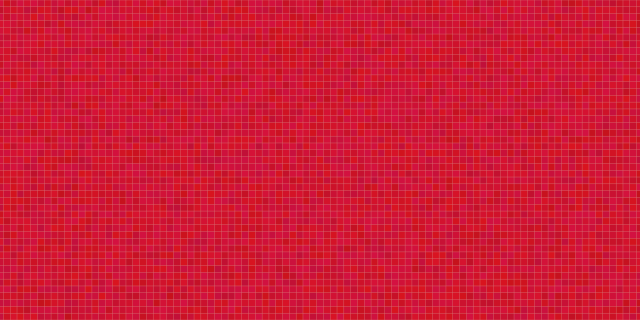
This pattern is drawn by a WebGL 2 fragment shader. Its source:

```glsl
#version 300 es
precision highp float;
// Crimson mosaic of small square tiles with thin pale grout lines.

uniform vec2 u_resolution;
out vec4 fragColor;

// Two independent random values per tile
vec2 hash22(vec2 p) {
    vec3 q = fract(p.xyx * vec3(0.1031, 0.1030, 0.0973));
    q += dot(q, q.yzx + 33.33);
    return fract((q.xx + q.yz) * q.zy);
}

// Integral of a unit-spaced line of the given width, centred on integers
vec2 lineIntegral(vec2 x, float width) {
    vec2 s = x + 0.5 * width;
    return floor(s) * width + min(fract(s), width);
}

// Share of a pixel covered by the lines on each axis
vec2 lineCoverage(vec2 x, float width, float pixel) {
    vec2 a = lineIntegral(x - 0.5 * pixel, width);
    vec2 b = lineIntegral(x + 0.5 * pixel, width);
    return clamp((b - a) / pixel, 0.0, 1.0);
}

// Tint from scarlet to raspberry, with a slight change of brightness
vec3 tileColor(vec2 id) {
    vec2 rnd = hash22(id + 157.0);
    vec3 scarlet = vec3(0.82, 0.075, 0.11);
    vec3 raspberry = vec3(0.80, 0.065, 0.25);
    return mix(scarlet, raspberry, pow(rnd.x, 0.8)) * mix(0.93, 1.04, sqrt(rnd.y));
}

void main() {
    // 47 tiles down, with one tile centred on the canvas
    float pixel = 47.0 / u_resolution.y;
    vec2 p = (gl_FragCoord.xy - 0.5 * u_resolution) * pixel + 0.5;

    // Tiles, blended across the pixels their edges pass through
    vec2 id = floor(p - 0.5 * pixel);
    vec2 next = clamp((p + 0.5 * pixel - id - 1.0) / pixel, 0.0, 1.0);
    vec3 lower = mix(tileColor(id), tileColor(id + vec2(1.0, 0.0)), next.x);
    vec3 upper = mix(tileColor(id + vec2(0.0, 1.0)), tileColor(id + 1.0), next.x);
    vec3 color = mix(lower, upper, next.y);

    // Grout
    vec2 cover = lineCoverage(p, 0.06, pixel);
    float grout = 1.0 - (1.0 - cover.x) * (1.0 - cover.y);
    color = mix(color, vec3(0.84, 0.44, 0.45), grout);

    fragColor = vec4(color, 1.0);
}
```
